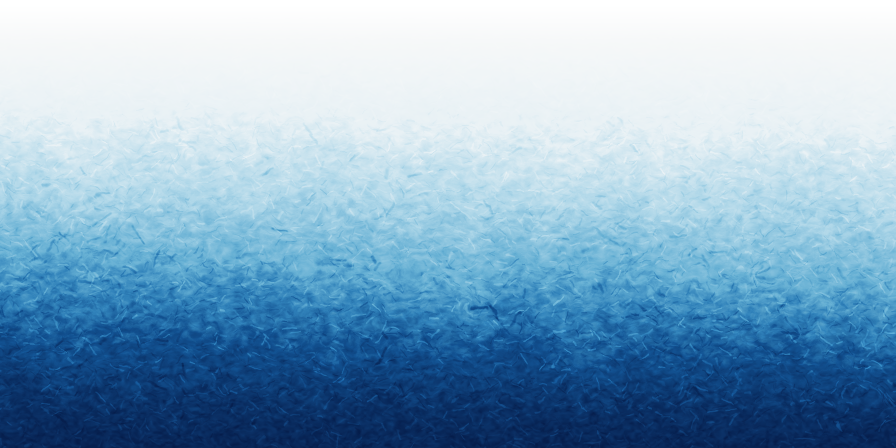
Write a WebGL 1 fragment shader that draws this background.

```glsl
precision highp float;

uniform vec2 u_resolution;

const vec3 WHITE = vec3(1.0);
const vec3 PAPER = vec3(0.965, 0.973, 0.975);
const vec3 MIST = vec3(0.91, 0.945, 0.96);
const vec3 ICE = vec3(0.68, 0.84, 0.91);
const vec3 SKY = vec3(0.40, 0.69, 0.83);
const vec3 AZURE = vec3(0.19, 0.51, 0.73);
const vec3 COBALT = vec3(0.07, 0.32, 0.57);
const vec3 NAVY = vec3(0.04, 0.19, 0.40);
const vec3 MIDNIGHT = vec3(0.03, 0.14, 0.33);

float hash(vec2 p) {
  vec3 q = fract(vec3(p.xyx) * 0.1031);
  q += dot(q, q.yzx + 33.33);
  return fract((q.x + q.y) * q.z);
}

float noise(vec2 p) {
  vec2 cell = floor(p);
  vec2 f = fract(p);
  f = f * f * (3.0 - 2.0 * f);
  float low = mix(hash(cell), hash(cell + vec2(1.0, 0.0)), f.x);
  float high = mix(hash(cell + vec2(0.0, 1.0)), hash(cell + 1.0), f.x);
  return mix(low, high, f.y);
}

// Layered noise centred on zero
float fbm(vec2 p) {
  float sum = 0.0;
  float weight = 0.5;
  for (int i = 0; i < 4; i++) {
    sum += weight * (noise(p) - 0.5);
    p = mat2(1.6, 1.2, -1.2, 1.6) * p + 17.3;
    weight *= 0.5;
  }
  return sum;
}

float ramp(float start, float end, float t) {
  return clamp((t - start) / (end - start), 0.0, 1.0);
}

// Pigment colour from bare paper (0) to full depth (1)
vec3 wash(float t) {
  vec3 color = mix(WHITE, PAPER, ramp(0.01, 0.09, t));
  color = mix(color, MIST, ramp(0.09, 0.27, t));
  color = mix(color, ICE, ramp(0.27, 0.45, t));
  color = mix(color, SKY, ramp(0.45, 0.60, t));
  color = mix(color, AZURE, ramp(0.60, 0.69, t));
  color = mix(color, COBALT, ramp(0.69, 0.78, t));
  color = mix(color, NAVY, ramp(0.78, 0.91, t));
  return mix(color, MIDNIGHT, ramp(0.91, 1.02, t));
}

float segmentDistance(vec2 p, vec2 halfAxis) {
  float along = clamp(dot(p, halfAxis) / dot(halfAxis, halfAxis), -1.0, 1.0);
  return length(p - halfAxis * along);
}

// Short scattered strokes, one per grid cell
float fibers(vec2 p, float density, float seed) {
  vec2 q = p * density;
  vec2 home = floor(q);
  float ink = 0.0;
  for (int y = -1; y <= 1; y++) {
    for (int x = -1; x <= 1; x++) {
      vec2 cell = home + vec2(float(x), float(y));
      vec2 key = cell + seed;
      vec2 center = cell + vec2(hash(key), hash(key + 41.7));
      float angle = (hash(key + 73.1) - 0.5) * 2.4;
      float reach = mix(0.2, 0.65, hash(key + 19.9));
      float d = segmentDistance(q - center, reach * vec2(cos(angle), sin(angle)));
      float strength = hash(key + 97.3);
      ink = max(ink, strength * strength * (1.0 - smoothstep(0.02, 0.16, d)));
    }
  }
  return ink;
}

void main() {
  vec2 uv = gl_FragCoord.xy / u_resolution;
  vec2 p = gl_FragCoord.xy / u_resolution.y;
  float depth = 1.0 - uv.y;

  // Uneven wash front, deeper on the left, with faint vertical streaks
  float middle = smoothstep(0.08, 0.4, depth) * (1.0 - smoothstep(0.75, 1.0, depth));
  float tilt = 0.06 * (0.45 - uv.x);
  float blotches = 0.07 * fbm(p * vec2(7.0, 5.0));
  float streaks = 0.035 * fbm(p * vec2(28.0, 3.0) + 9.0);
  float t = depth + middle * (tilt + blotches + streaks);

  // Curled paper fibres and fine grain
  vec2 curl = vec2(fbm(p * 24.0), fbm(p * 24.0 + 53.0)) * 0.025;
  vec2 warped = p + curl;
  float grain = fbm(warped * vec2(55.0, 95.0));
  float darkFibers = fibers(warped, 34.0, 11.0);
  float fineFibers = fibers(warped, 58.0, 157.0);
  float paleFibers = fibers(warped + 0.37, 50.0, 251.0);
  float patches = smoothstep(-0.12, 0.22, fbm(p * 13.0 + 31.0));
  float texture = 0.16 * grain + 0.10 * darkFibers * patches
    + 0.055 * fineFibers - 0.065 * paleFibers - 0.005;
  float absorbency = smoothstep(0.03, 0.42, depth);
  vec3 color = wash(t + texture * absorbency);

  // Small highlights remain visible in the deep pigment
  float deep = smoothstep(0.6, 0.85, depth);
  float speckle = noise(warped * vec2(120.0, 170.0)) - 0.5;
  color += vec3(0.035, 0.09, 0.12) * deep * (speckle * 0.6 + paleFibers * 0.4 - 0.05);
  gl_FragColor = vec4(clamp(color, 0.0, 1.0), 1.0);
}
```
